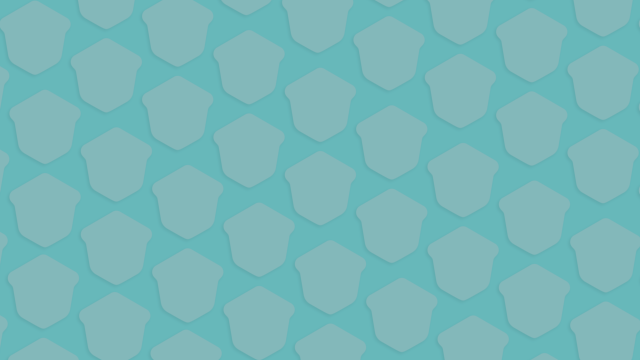
Write a WebGL 1 fragment shader that draws this pattern.

```glsl
precision highp float;

// Rounded hexagonal buds with a wide lobed cap, tiled along falling diagonals.
// Each bud is a distance function; uneven breaks between the diagonals nudge
// whole bands of buds, and a soft shadow falls to the lower left.

uniform vec2 u_resolution;

#define GROUND_COLOR vec3(0.402, 0.720, 0.730)
#define BUD_COLOR    vec3(0.512, 0.720, 0.730)
#define BUD_SIZE     0.105                  // half height of a bud
#define FIRST_BUD    vec2(0.0972, 0.1042)   // centre of bud (0, 0)
#define COLUMN_STEP  vec2(0.1982, 0.1045)   // step along a diagonal
#define ROW_STEP     0.2315                 // drop between diagonals
#define SHADOW_SHIFT vec2(-0.040, 0.040)    // in bud sizes
#define SHADOW_BLUR  0.075
#define SHADOW_DEPTH 0.07

float smoothMin(float a, float b, float k) {
  float h = max(k - abs(a - b), 0.0) / k;
  return min(a, b) - 0.25 * h * h * k;
}

float smoothMax(float a, float b, float k) {
  return -smoothMin(-a, -b, k);
}

float segmentDistance(vec2 p, vec2 a, vec2 b) {
  vec2 ab = b - a;
  return length(p - a - ab * clamp(dot(p - a, ab) / dot(ab, ab), 0.0, 1.0));
}

// Mirrored bud, y pointing down, spanning about -1 to 1 in height.
float budDistance(vec2 p) {
  vec2 q = vec2(abs(p.x), p.y);
  float softX = sqrt(p.x * p.x + 0.0044);

  // Cap: a thick roof line ending in round lobes.
  float cap = segmentDistance(q, vec2(0.0, -0.779), vec2(0.744, -0.349)) - 0.199;

  // Body: tapered sides, pointed base, closed off inside the roof.
  float side = dot(q, vec2(0.986, 0.165)) - 0.777;
  float base = dot(vec2(softX, q.y), vec2(0.5, 0.866)) - 0.887;
  float roof = dot(q, vec2(0.5, -0.866)) - 0.675;
  float body = max(smoothMax(side, base, 0.13), roof);

  return smoothMin(cap, body, 0.08);
}

// Displacement of a diagonal caused by the breaks before it.
vec2 bandShift(float row) {
  return step(1.0, row) * vec2(0.0280, 0.0162)
       - step(3.0, row) * vec2(0.0046, 0.0055)
       - step(row, -2.0) * vec2(0.0075, 0.0162);
}

void main() {
  // Height is one unit, y measured downward from the top edge.
  vec2 p = gl_FragCoord.xy / u_resolution.y;
  p.y = 1.0 - p.y;

  // Nearest lattice cell.
  vec2 fromFirst = p - FIRST_BUD;
  float column = floor(fromFirst.x / COLUMN_STEP.x + 0.5);
  float row = floor((fromFirst.y - column * COLUMN_STEP.y) / ROW_STEP + 0.5);

  // Closest bud and closest shadow among the neighbouring cells.
  float bud = 10.0;
  float shadow = 10.0;
  for (int j = -1; j <= 1; j++) {
    for (int i = -1; i <= 1; i++) {
      float c = column + float(i);
      float r = row + float(j);
      vec2 center = c * COLUMN_STEP + vec2(0.0, r * ROW_STEP) + bandShift(r);
      vec2 local = (fromFirst - center) / BUD_SIZE;
      bud = min(bud, budDistance(local));
      shadow = min(shadow, budDistance(local - SHADOW_SHIFT));
    }
  }

  // Shade the ground, then lay the buds over it.
  float pixel = 1.0 / (u_resolution.y * BUD_SIZE);
  float shade = 1.0 - smoothstep(-SHADOW_BLUR, SHADOW_BLUR, shadow);
  float cover = 1.0 - smoothstep(-0.75 * pixel, 0.75 * pixel, bud);
  vec3 color = GROUND_COLOR * (1.0 - SHADOW_DEPTH * shade);
  color = mix(color, BUD_COLOR, cover);

  gl_FragColor = vec4(color, 1.0);
}
```
